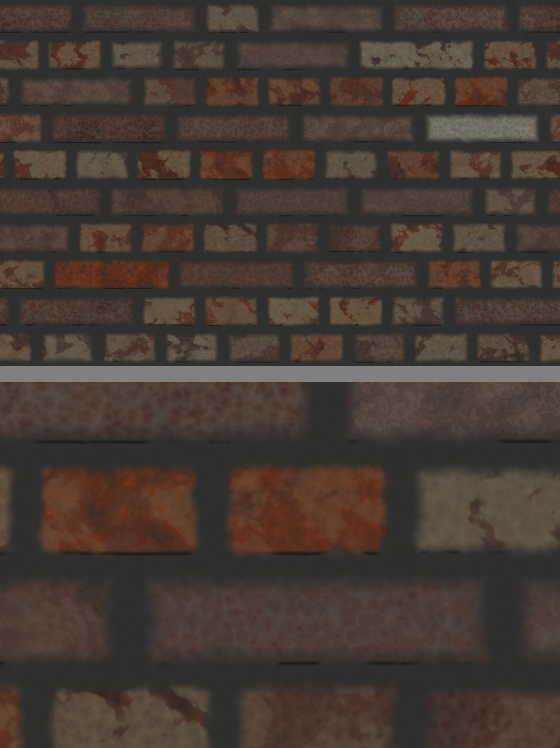
Top: the whole. Bottom: its middle third, enlarged.
Write a WebGL 2 fragment shader that draws this texture.

```glsl
#version 300 es
precision highp float;
// Sooty old brick wall: ten courses, each nine slots wide, where a brick fills
// one slot or two. Every brick hashes its own fire, soot, lime and dust, laid on
// by wrapping layers of cellular noise; soft box distances sink it in dark mortar.
uniform vec2 u_resolution;
out vec4 fragColor;

const float TAU = 6.2831853;
const float ROWS = 10.0;
const float SLOTS = 9.0;
const vec2 NOISE_CELLS = vec2(15.0, 10.0);  // whole cells, so the noise wraps
const float BRICK_HEIGHT = 0.77;            // lengths in course heights
const float JOINT = 0.27;
const float CORNER = 0.07;

// Per course, from the top: first joint in slots, and bits marking long bricks.
const float ROW_START[10] = float[10](1.24, 0.70, 0.23, 0.75, 0.14, 1.70, 1.20, 0.80, 0.22, 0.59);
const int LONG_BITS[10] = int[10](169, 40, 1, 85, 0, 149, 128, 21, 129, 0);

// Bricks that stand out, as (slot, course).
const vec2 PALE_BRICK = vec2(6.0, 3.0);
const vec2 MOTTLED_BRICK = vec2(5.0, 1.0);
const vec2 EMBER_BRICK = vec2(0.0, 7.0);

const vec3 MORTAR = vec3(0.185, 0.185, 0.178);
const vec3 CLAY = vec3(0.29, 0.185, 0.15);
const vec3 EMBER = vec3(0.40, 0.185, 0.10);
const vec3 SOOT = vec3(0.16, 0.13, 0.12);
const vec3 LIME = vec3(0.39, 0.36, 0.29);
const vec3 DUST = vec3(0.30, 0.275, 0.26);
const vec3 CHALK = vec3(0.49, 0.48, 0.45);

vec2 hash2(vec2 p) {
  vec3 q = fract(p.xyx * vec3(0.1031, 0.1030, 0.0973));
  q += dot(q, q.yzx + 33.33);
  return fract((q.xx + q.yz) * q.zy);
}

// Distance to the nearest scattered point, repeating over the period.
float cellular(vec2 p, vec2 period, float seed) {
  vec2 cell = floor(p);
  float nearest = 4.0;
  for (int y = -1; y <= 1; y++) {
    for (int x = -1; x <= 1; x++) {
      vec2 c = cell + vec2(x, y);
      vec2 offset = c + hash2(mod(c, period) + seed) - p;
      nearest = min(nearest, dot(offset, offset));
    }
  }
  return sqrt(nearest);
}

float layeredCells(vec2 uv, float scale, int octaves, float seed) {
  float sum = 0.0, total = 0.0, weight = 1.0;
  for (int i = 0; i < octaves; i++) {
    vec2 period = NOISE_CELLS * scale;
    sum += weight * cellular(uv * period, period, seed + float(i) * 13.0);
    total += weight;
    weight *= 0.6;
    scale *= 2.0;
  }
  return sum / total;
}

float roundedBox(vec2 p, vec2 halfSize, float radius) {
  vec2 q = abs(p) - halfSize + radius;
  return length(max(q, 0.0)) + min(max(q.x, q.y), 0.0) - radius;
}

bool startsLong(int row, int slot) {
  return slot >= 0 && ((LONG_BITS[row] >> slot) & 1) == 1;
}

void main() {
  vec2 uv = gl_FragCoord.xy / u_resolution;
  float slotWidth = ROWS * u_resolution.x / (u_resolution.y * SLOTS);

  // Find the brick and the position inside it.
  float course = uv.y * ROWS;
  int row = clamp(int(ROWS) - 1 - int(floor(course)), 0, 9);
  float along = fract(uv.x - ROW_START[row] / SLOTS) * SLOTS;
  int slot = min(int(along), 8);
  bool second = startsLong(row, slot - 1);
  bool isLong = second || startsLong(row, slot);
  float left = float(second ? slot - 1 : slot);
  float span = isLong ? 2.0 : 1.0;
  vec2 local = vec2((along - left - 0.5 * span) * slotWidth, fract(course) - 0.5);
  vec2 id = vec2(left, float(row));

  // Wear: broad stains, crusts and fine grain.
  vec2 warped = uv + 0.004 * sin(TAU * (vec2(13.0, 17.0) * uv.yx + vec2(0.1, 0.6)));
  float stain = layeredCells(warped, 1.0, 4, 5.0);
  float crust = layeredCells(warped, 2.0, 4, 41.0);
  float grain = layeredCells(uv, 8.0, 2, 83.0);

  // Character of this brick.
  vec2 a = hash2(id + 17.0), b = hash2(id * 3.0 + 71.0), size = hash2(id + 133.0);
  float fire = isLong ? 0.25 * a.x : smoothstep(0.1, 0.7, a.x);
  float dust = isLong ? 0.45 + 0.35 * a.y : 0.65 * a.y * (1.0 - 0.6 * fire);
  float lime = isLong ? 0.35 * b.x : 0.3 + 0.7 * b.x;
  float soot = 0.65 * b.y;
  float chalk = 0.5 * size.x * size.x;
  if (id == PALE_BRICK) { dust = 0.7; chalk = 1.0; lime = 0.9; soot = 0.15; }
  if (id == MOTTLED_BRICK) { fire = 0.0; dust = 0.25; chalk = 0.6; lime = 1.0; soot = 1.0; }
  if (id == EMBER_BRICK) { fire = 1.0; dust = 0.05; chalk = 0.0; lime = 0.15; soot = 0.3; }

  vec3 brick = mix(CLAY, EMBER, fire * smoothstep(0.75, 0.35, crust));
  brick = mix(brick, SOOT, soot * smoothstep(0.46, 0.62, stain));
  brick = mix(brick, DUST, dust * smoothstep(0.20, 0.55, 0.5 * (crust + grain)));
  float limePatch = smoothstep(0.49, 0.42, 0.6 * stain + 0.4 * crust + 0.12 * (0.6 - lime));
  brick = mix(brick, LIME, 0.85 * lime * limePatch);
  float flecks = smoothstep(0.46, 0.36, 0.5 * (crust + grain));
  brick = mix(brick, CHALK, chalk * max(0.7 * flecks, smoothstep(0.5, 1.0, chalk) * 0.75));
  brick *= 0.87 + 0.28 * grain;

  // Set the brick in mortar, with dusty bricks fading out more softly.
  vec2 halfSize = 0.5 * vec2(span * slotWidth - JOINT, BRICK_HEIGHT) - 0.025 * size;
  float edge = roundedBox(local, halfSize, CORNER) + 0.10 * (crust - 0.45);
  float softness = mix(0.06, 0.20, clamp(dust * 1.3, 0.0, 1.0));
  float cover = 1.0 - smoothstep(-softness, 0.05, edge);
  vec3 color = mix(MORTAR * (0.96 + 0.09 * grain), brick, cover);

  // Broken shadow line below the brick.
  float gap = abs(local.y + halfSize.y + 0.01 + 0.03 * (stain - 0.5));
  float shadow = smoothstep(0.03, 0.0, gap) * smoothstep(0.0, -0.1, abs(local.x) - halfSize.x);
  color *= 1.0 - 0.4 * shadow * smoothstep(0.42, 0.56, stain);
  fragColor = vec4(color, 1.0);
}
```
